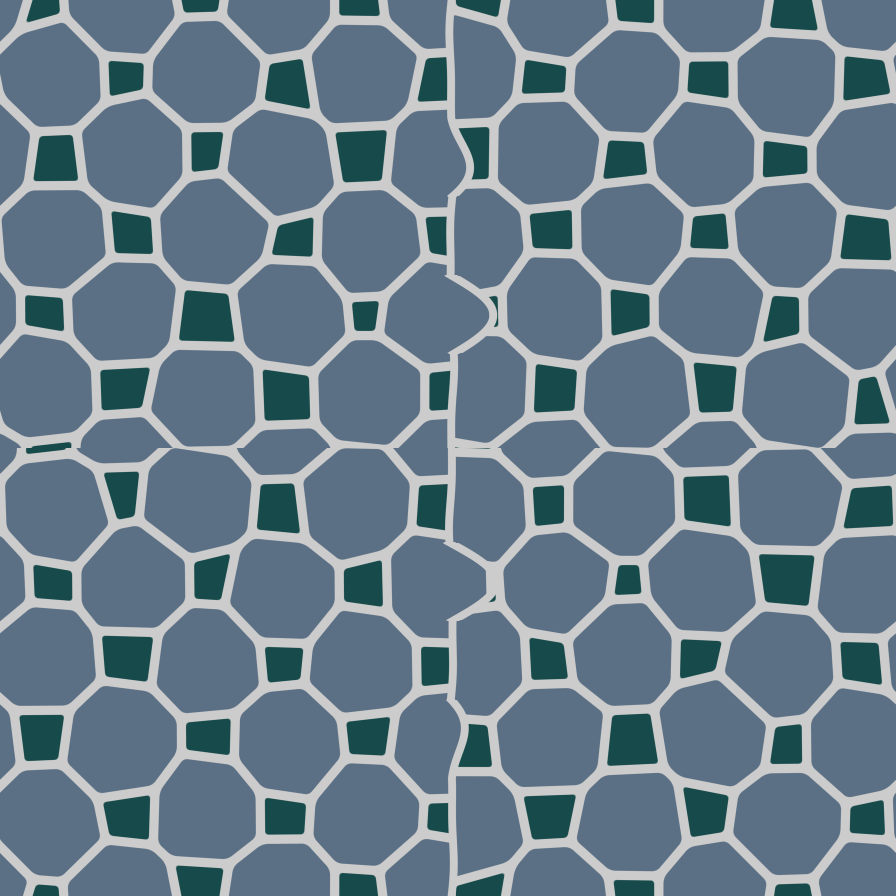
Write a Shadertoy shader that draws this pattern.

```glsl
// Irregular octagon-and-square mosaic with pale grout and two crossing seams.

const float PI = 3.14159265;
const float CELLS = 11.4;        // lattice steps across the canvas
const float COLUMN_SHIFT = 0.62; // horizontal lattice phase
const float JITTER = 0.15;
const float OCTAGON_WEIGHT = 0.385;
const float GROUT_HALF = 0.059;
const float SEAM_HALF = 0.05;

const vec3 SLATE = vec3(0.36, 0.44, 0.52);
const vec3 TEAL  = vec3(0.09, 0.29, 0.29);
const vec3 GROUT = vec3(0.80);

vec2 hash22(vec2 p) {
    vec2 h = vec2(dot(p, vec2(127.1, 311.7)), dot(p, vec2(269.5, 183.3)));
    return fract(sin(h) * 43758.5);
}

float smoothMin(float a, float b, float k) {
    float h = max(k - abs(a - b), 0.0) / k;
    return min(a, b) - h * h * k * 0.25;
}

// 1 for octagon sites, 0 for square sites (checkerboard)
float octagonAt(vec2 cell) {
    return mod(cell.x + cell.y, 2.0);
}

vec2 siteAt(vec2 cell) {
    return cell + JITTER * (2.0 * hash22(cell) - 1.0);
}

float powerDistance(vec2 p, vec2 cell) {
    vec2 d = p - siteAt(cell);
    return dot(d, d) - OCTAGON_WEIGHT * octagonAt(cell);
}

// Weighted cellular pattern: x = distance to cell edge, y = octagon flag
vec2 mosaic(vec2 p) {
    vec2 base = floor(p + 0.5);
    vec2 nearest = base;
    float best = 1e3;
    for (int j = -2; j <= 2; j++)
    for (int i = -2; i <= 2; i++) {
        vec2 cell = base + vec2(i, j);
        float d = powerDistance(p, cell);
        if (d < best) { best = d; nearest = cell; }
    }

    vec2 site = siteAt(nearest);
    float edge = 1.0;
    for (int j = -2; j <= 2; j++)
    for (int i = -2; i <= 2; i++) {
        if (i == 0 && j == 0) continue;
        vec2 cell = nearest + vec2(i, j);
        float gap = powerDistance(p, cell) - best;
        edge = smoothMin(edge, 0.5 * gap / length(siteAt(cell) - site), 0.05);
    }
    return vec2(edge, octagonAt(nearest));
}

// Vertical seam position: bulges around whole octagons, with a slight waver
float seamX(float row) {
    float r = abs(row);
    float reach = smoothstep(1.0, 3.6, r) * (1.0 - step(5.0, r));
    float bulge = max(cos(PI * row), 0.0) * reach;
    float waver = sin(row * 2.3) + 0.5 * sin(row * 5.1);
    return 0.504 + 0.048 * bulge + 0.002 * waver;
}

void mainImage(out vec4 fragColor, in vec2 fragCoord) {
    vec2 uv = fragCoord / iResolution.xy;
    float pixel = CELLS / min(iResolution.x, iResolution.y);

    // Lattices grow from the canvas corners and collide at the seams
    float y = uv.y - step(0.5, uv.y);
    float row = y * CELLS;
    float seam = seamX(row);
    float x = uv.x - step(seam, uv.x);
    vec2 tile = mosaic(vec2(x * CELLS - COLUMN_SHIFT, row));

    // Distance to the vertical seam, corrected for its slope
    float slope = (seamX(row + 0.01) - seamX(row - 0.01)) * CELLS / 0.02;
    float seamDist = abs(uv.x - seam) * CELLS / sqrt(1.0 + slope * slope);

    float body = smoothstep(-0.7 * pixel, 0.7 * pixel, tile.x - GROUT_HALF);
    body *= smoothstep(-0.7 * pixel, 0.7 * pixel, seamDist - SEAM_HALF);

    vec3 color = mix(GROUT, mix(TEAL, SLATE, tile.y), body);
    fragColor = vec4(color, 1.0);
}
```
